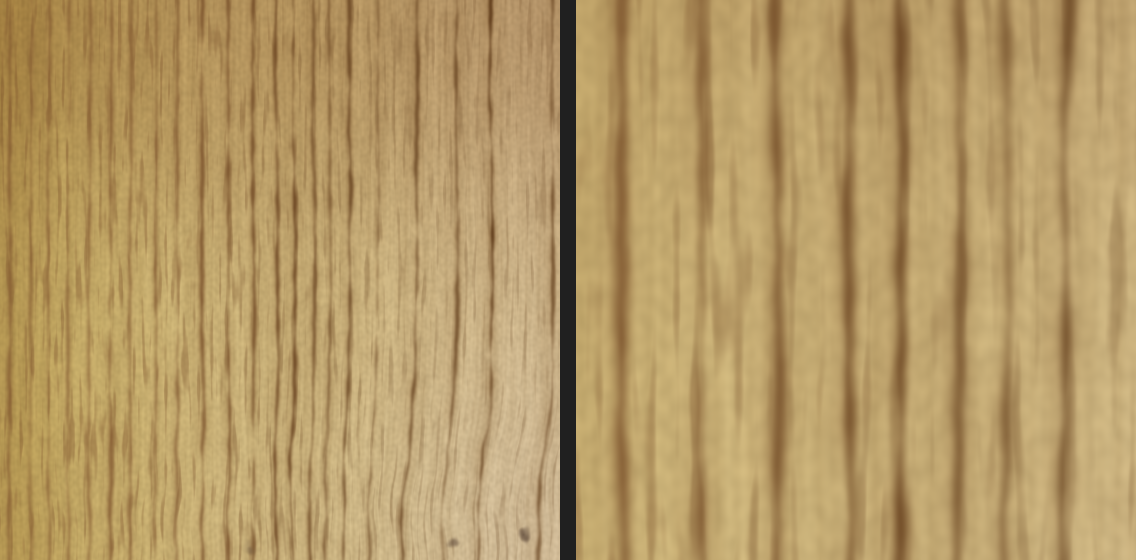
Left, the full canvas; right, a detail of the centre.
A WebGL 2 fragment shader for this texture:

```glsl
#version 300 es
precision highp float;
// Softly lit pale wood board with vertical growth rings, pores and small knots.

uniform vec2 u_resolution;
out vec4 fragColor;

float hash(vec2 p) {
    vec3 q = fract(vec3(p.xyx) * 0.1031);
    q += dot(q, q.yzx + 33.33);
    return fract((q.x + q.y) * q.z);
}

vec2 gradient(vec2 cell) {
    float angle = 6.2832 * hash(cell);
    return vec2(cos(angle), sin(angle));
}

// Gradient noise, roughly -0.7 to 0.7
float noise(vec2 p) {
    vec2 i = floor(p), f = fract(p);
    vec2 w = f * f * f * (f * (f * 6.0 - 15.0) + 10.0);
    vec2 e = vec2(0.0, 1.0);
    float low = mix(dot(gradient(i), f), dot(gradient(i + e.yx), f - e.yx), w.x);
    float high = mix(dot(gradient(i + e), f - e), dot(gradient(i + e.yy), f - e.yy), w.x);
    return mix(low, high, w.y);
}

// Number of growth rings to the left of x: wide at the right, crowded past the middle
float ringCount(float x) {
    return 30.0 * x - 10.0 * x * x + 1.8 * smoothstep(0.47, 0.67, x);
}

float ringDensity(float x) {
    float e = 0.005;
    return (ringCount(x + e) - ringCount(x - e)) / (2.0 * e);
}

// Sideways drift of the grain, strongest at the lower right
float grainBend(vec2 p) {
    float side = smoothstep(0.35, 0.9, p.x);
    float low = 1.0 - smoothstep(0.08, 0.32, p.y);
    float sway = 0.009 * noise(vec2(p.x * 3.0, p.y * 2.2 + 5.0));
    float ripple = 0.008 * noise(vec2(p.x * 9.0, p.y * 9.0)) * (0.2 + low);
    return 0.026 * low * side + sway * (0.3 + side) + ripple;
}

// Dark latewood lines: x is the halo, y the sharp core
vec2 ringLines(float x, float y) {
    float count = ringCount(x), density = ringDensity(x);
    float side = smoothstep(0.2, 0.65, x);
    vec2 ink = vec2(0.0);
    for (int k = -1; k <= 1; k++) {
        float id = floor(count) + float(k);
        float seed = hash(vec2(id, 7.0));
        float center = id + 0.5 + 0.4 * (seed - 0.5);
        float wobble = 0.003 * noise(vec2(id * 17.37, y * 8.0)) + 0.002 * noise(vec2(id * 9.41, y * 32.0));
        float d = (count - center) / density + wobble;
        float along = noise(vec2(id * 13.71 + 0.3, y * 3.2));
        float broken = noise(vec2(id * 5.43 + 0.6, y * 18.0));
        float strength = clamp(0.8 + 1.1 * along + 0.9 * broken, 0.1, 1.2);
        strength *= mix(0.6, 1.0, hash(vec2(id, 31.0))) * mix(0.68, 1.0, side);
        float width = 0.0027 * (1.0 + 0.5 * along + 0.5 * broken);
        float halo = d < 0.0 ? 0.012 : 0.006;
        ink += strength * vec2(exp(-abs(d) / halo), exp(-d * d / (2.0 * width * width)));
    }
    return ink;
}

// Short broken streaks between the rings
float poreStreaks(vec2 p) {
    float fine = noise(vec2(p.x * 120.0, p.y * 7.0));
    float dash = noise(vec2(p.x * 95.0 + 9.0, p.y * 22.0));
    return smoothstep(0.08, 0.55, fine + 0.45 * dash);
}

// Row of small knots along the lower edge
float knots(vec2 p) {
    float ink = 0.0;
    for (int k = 0; k < 3; k++) {
        float n = float(k);
        vec2 center = vec2(0.935 - 0.125 * n - 0.12 * n * (n - 1.0), 0.045 - 0.012 * n);
        vec2 q = p - center;
        float r = length(q * vec2(1.0, 0.8)) + 0.009 * noise(p * 60.0);
        ink += (1.0 - smoothstep(0.001, 0.014, r)) * (1.0 - 0.25 * n);
    }
    return min(ink, 1.0);
}

// Board tone: yellow at the left, paler at the right, shaded towards the top
vec3 boardColor(vec2 p) {
    vec3 tone = mix(vec3(0.77, 0.67, 0.39), vec3(0.795, 0.70, 0.475), smoothstep(0.0, 0.5, p.x));
    tone = mix(tone, vec3(0.80, 0.705, 0.54), smoothstep(0.45, 1.0, p.x));
    tone *= mix(vec3(1.0), vec3(0.89, 0.83, 0.77), smoothstep(0.4, 1.0, p.y));
    tone *= mix(vec3(0.93, 0.90, 0.84), vec3(1.0), smoothstep(0.0, 0.15, p.x));
    float pale = (1.0 - smoothstep(0.0, 0.5, p.y)) * smoothstep(0.1, 0.9, p.x);
    return tone + vec3(0.01, 0.02, 0.045) * pale;
}

void main() {
    vec2 p = gl_FragCoord.xy / u_resolution;
    vec2 grain = vec2(p.x + grainBend(p), p.y);
    vec3 color = boardColor(p);

    // Fibres and surface mottling
    float fibre = noise(vec2(grain.x * 150.0, p.y * 5.0)) + 0.8 * noise(vec2(grain.x * 42.0, p.y * 1.5));
    float mottle = noise(p * vec2(135.0, 105.0)) + 0.7 * noise(p * vec2(65.0, 45.0) + 3.0);
    color *= 1.0 + vec3(0.06, 0.075, 0.10) * fibre + vec3(0.055, 0.06, 0.07) * mottle;

    // Pores, rings and knots
    vec3 lineColor = mix(vec3(0.49, 0.32, 0.17), vec3(0.38, 0.24, 0.11), smoothstep(0.2, 0.7, p.x));
    vec2 ink = ringLines(grain.x, p.y);
    color = mix(color, lineColor, poreStreaks(grain) * mix(0.38, 0.20, smoothstep(0.2, 0.8, p.x)));
    color = mix(color, vec3(0.58, 0.43, 0.25), min(0.42 * ink.x, 0.65));
    color = mix(color, lineColor, min(0.74 * ink.y, 0.9));
    color = mix(color, vec3(0.34, 0.26, 0.20), 0.75 * knots(p));
    fragColor = vec4(color, 1.0);
}
```
